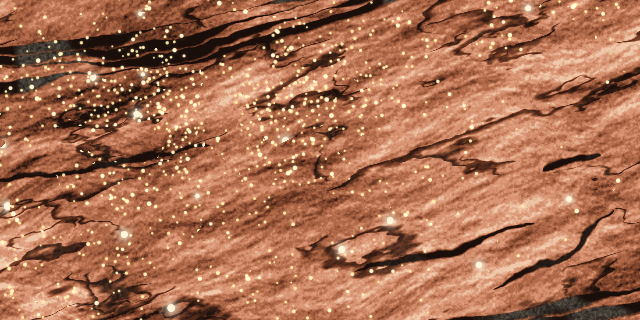
Write a Shadertoy shader that draws this texture.

```glsl
// Weathered red sandstone with slanting strata, shadowed ledges and gold glitter.
// Layered value noise gives the relief, noise contours and warped segments give
// the cracks, and rotated jittered grids scatter the sparkles.

const vec3 SHADOW = vec3(0.10, 0.055, 0.04);
const vec3 BROWN  = vec3(0.46, 0.24, 0.15);
const vec3 RUST   = vec3(0.69, 0.41, 0.28);
const vec3 SALMON = vec3(0.85, 0.58, 0.45);
const vec3 PALE   = vec3(0.94, 0.79, 0.67);
const vec3 LICHEN = vec3(0.36, 0.34, 0.30);
const vec3 GOLD   = vec3(0.95, 0.87, 0.62);
const vec3 CREAM  = vec3(1.0, 0.96, 0.86);

float hash(vec2 p) {
    vec3 a = fract(vec3(p.xyx) * 0.1031);
    a += dot(a, a.yzx + 33.33);
    return fract((a.x + a.y) * a.z);
}

float noise(vec2 p) {
    vec2 i = floor(p), f = fract(p);
    f = f * f * (3.0 - 2.0 * f);
    return mix(mix(hash(i), hash(i + vec2(1, 0)), f.x),
               mix(hash(i + vec2(0, 1)), hash(i + vec2(1, 1)), f.x), f.y);
}

vec2 rotate(vec2 p, float angle) {
    float c = cos(angle), s = sin(angle);
    return vec2(c * p.x + s * p.y, c * p.y - s * p.x);
}

float fbm(vec2 p) {
    float sum = 0.0, amp = 0.5;
    for (int i = 0; i < 6; i++) {
        sum += amp * noise(p);
        p = rotate(p, 0.35) * 2.03 + 17.3;
        amp *= 0.5;
    }
    return sum;
}

// Height of the rock, stretched along the strata
float rockHeight(vec2 p) {
    vec2 q = rotate(p, 0.32);
    return fbm(q * vec2(4.0, 9.0) + 0.8 * noise(q * 3.0));
}

// Broken hairline crack: one contour of stretched noise, hard on one side
float hairline(vec2 p, float seed) {
    vec2 q = rotate(p, 0.3);
    float level = fbm(q * vec2(1.5, 4.5) + seed) - 0.5;
    float width = 0.05 * smoothstep(0.42, 0.8, noise(q * vec2(5.0, 7.0) + seed * 2.0));
    return smoothstep(-0.006, 0.004, level) * (1.0 - smoothstep(width * 0.3, width + 0.003, level))
         * smoothstep(0.0, 0.012, width);
}

// Tapered, wandering crack from a to b
float seam(vec2 p, vec2 a, vec2 b, float width) {
    p += 0.10 * (vec2(fbm(p * 5.0), fbm(p * 5.0 + 40.0)) - 0.5);
    float t = clamp(dot(p - a, b - a) / dot(b - a, b - a), 0.0, 1.0);
    float w = width * (0.25 + 1.2 * noise(p * 11.0)) * sqrt(4.0 * t * (1.0 - t));
    return 1.0 - smoothstep(w * 0.5, w + 0.004, length(p - mix(a, b, t)));
}

// Stack of overhanging layers, each with a shadow below its lip
float ledges(vec2 p, float h, float seed) {
    float dark = 0.0;
    h += 0.06 * (fbm(p * vec2(5.0, 9.0) + seed) - 0.5);
    for (int i = 0; i < 4; i++) {
        float fi = float(i), lip = 0.03 + 0.035 * fi;
        float depth = 0.006 + 0.04 * smoothstep(0.15, 0.65, noise(vec2(p.x * 4.0, fi * 7.0 + seed)));
        float band = smoothstep(lip - depth, lip - depth * 0.6, h) * (1.0 - smoothstep(lip - 0.006, lip, h));
        dark = max(dark, band);
    }
    return dark;
}

// Piecewise stone colours from deep shadow to sunlit edge
vec3 stoneColor(float t) {
    vec3 c = mix(SHADOW, BROWN, smoothstep(0.05, 0.33, t));
    c = mix(c, RUST, smoothstep(0.30, 0.55, t));
    c = mix(c, SALMON, smoothstep(0.53, 0.77, t));
    return mix(c, PALE, smoothstep(0.76, 1.02, t));
}

// Clumpy share of the surface that carries glitter
float glitterDensity(vec2 p) {
    vec2 d = (rotate(p - vec2(0.62, 0.64), 0.15)) / vec2(0.62, 0.24);
    vec2 corner = (p - vec2(1.75, 0.95)) / vec2(0.35, 0.15);
    float low = 0.10 * (1.0 - smoothstep(0.9, 1.6, p.x));
    float spread = 0.55 * exp(-dot(d, d)) + 0.22 * exp(-dot(corner, corner)) + low + 0.01;
    return spread * smoothstep(0.15, 0.75, noise(p * 9.0)) * 1.5;
}

// One jittered dot per cell: x = disc, y = halo
vec2 sparkle(vec2 p, float cell, float radius, float share, float seed, float px) {
    vec2 q = rotate(p, seed) / cell + seed * 31.0, id = floor(q);
    vec2 jitter = 0.25 + 0.5 * vec2(hash(id + seed), hash(id + seed + 57.0));
    float d = length(q - id - jitter) * cell;
    float r = radius * mix(0.6, 1.15, hash(id + 91.0));
    float on = step(hash(id + 23.0), share);
    return on * vec2(1.0 - smoothstep(r - px, r + px, d), exp(-d * d / (r * r * 3.0)));
}

void mainImage(out vec4 fragColor, in vec2 fragCoord) {
    vec2 p = fragCoord / iResolution.y;
    float px = 0.7 / iResolution.y;

    // Relief lit from the upper left, with sandy grain
    float relief = rockHeight(p) - rockHeight(p + vec2(-0.004, 0.008));
    float grain = 0.5 * (noise(p * 120.0) + noise(p * 230.0 + 9.0));
    float broad = fbm(rotate(p, 0.3) * vec2(2.0, 4.0) + 5.0) - 0.5;
    float tone = 0.58 + 0.9 * broad + 3.8 * relief + 0.32 * (grain - 0.5);
    tone += 0.06 * (1.0 - smoothstep(0.1, 0.6, p.y));

    // Ledges and cracks
    float upper = p.y - (0.725 + 0.02 * p.x + 0.16 * p.x * p.x);
    float lower = p.y - 0.17 * (p.x - 1.46) + 0.12;
    float shade = max(ledges(p, upper, 3.0), ledges(p, lower, 21.0));
    float cracks = max(seam(p, vec2(-0.1, 0.43), vec2(0.65, 0.56), 0.010),
                       seam(p, vec2(1.12, 0.16), vec2(1.68, 0.31), 0.014));
    cracks = max(cracks, seam(p, vec2(1.56, 0.09), vec2(1.93, 0.34), 0.010));
    cracks = max(cracks, seam(p, vec2(1.70, 0.49), vec2(1.87, 0.54), 0.022));
    for (int i = 0; i < 3; i++) cracks = max(cracks, 0.8 * hairline(p, 8.0 + 13.0 * float(i)));
    tone *= 1.0 - 0.92 * max(shade, cracks);
    vec3 color = stoneColor(tone);

    // Grey lichen in the sheltered hollows
    float lichen = smoothstep(0.62, 0.75, noise(p * 8.0 + 2.0)) * max(shade, 0.25 * cracks);
    color = mix(color, LICHEN * (0.3 + 1.2 * grain), 0.7 * lichen);

    // Fine glitter in two sizes, then a few glowing flakes
    float density = glitterDensity(p);
    for (int i = 0; i < 3; i++) {
        float fi = float(i);
        vec2 s = sparkle(p, 0.021 + 0.008 * fi, 0.0045 + 0.001 * fi, density * 0.5, 0.4 + 0.7 * fi, px);
        color = mix(color, mix(GOLD, CREAM, 0.4 * fi), 0.92 * s.x);
        color += 0.10 * GOLD * s.y;
    }
    vec2 glow = sparkle(p, 0.15, 0.012, 0.08 + density * 0.5, 2.6, px);
    color = mix(color, CREAM, max(glow.x, 0.75 * glow.y));

    fragColor = vec4(clamp(color, 0.0, 1.0), 1.0);
}
```
